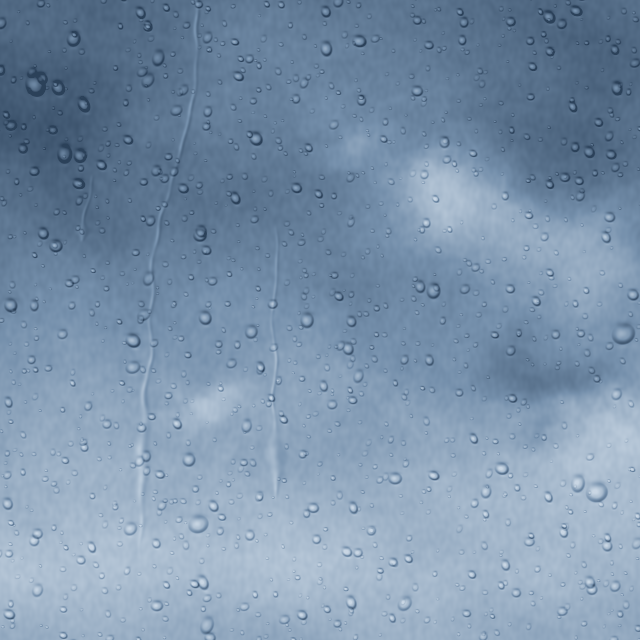
A Shadertoy shader for this texture:

```glsl
// Raindrops and thin water trails on a window in front of a cloudy blue sky.

const vec3 STORM_BLUE = vec3(0.235, 0.325, 0.425);
const vec3 SKY_BLUE = vec3(0.460, 0.565, 0.675);
const vec3 CLOUD_WHITE = vec3(0.745, 0.805, 0.865);

vec2 hash2(vec2 p) {
    vec3 q = fract(p.xyx * vec3(0.1031, 0.1030, 0.0973));
    q += dot(q, q.yzx + 33.33);
    return fract((q.xx + q.yz) * q.zy);
}

float cornerSlope(vec2 cell, vec2 offset) {
    float angle = 6.2832 * hash2(cell + 71.0).x;
    return dot(vec2(cos(angle), sin(angle)), offset);
}

float gradientNoise(vec2 p) {
    vec2 i = floor(p), f = fract(p);
    vec2 u = f * f * f * (f * (f * 6.0 - 15.0) + 10.0);
    vec2 e = vec2(1.0, 0.0);
    float low = mix(cornerSlope(i, f), cornerSlope(i + e, f - e), u.x);
    float high = mix(cornerSlope(i + e.yx, f - e.yx), cornerSlope(i + 1.0, f - 1.0), u.x);
    return mix(low, high, u.y);
}

float fbm(vec2 p) {
    float sum = 0.0, amplitude = 0.6;
    for (int k = 0; k < 5; k++) {
        sum += amplitude * gradientNoise(p);
        p = mat2(1.6, 1.2, -1.2, 1.6) * p + 9.7;
        amplitude *= 0.5;
    }
    return sum;
}

float blob(vec2 p, vec2 center, vec2 size) {
    vec2 q = (p - center) / size;
    return exp(-dot(q, q));
}

// Brightness of the blurred sky: gradient, cloud openings and dark banks
float skyTone(vec2 p) {
    vec2 w = p + 0.12 * vec2(fbm(p * 6.0), fbm(p * 6.0 + 31.0));
    float tone = mix(0.86, 0.28, smoothstep(0.06, 0.80, w.y));
    tone += 0.50 * blob(w, vec2(0.72, 0.68), vec2(0.11, 0.07));
    tone += 0.32 * blob(w, vec2(0.88, 0.61), vec2(0.14, 0.08));
    tone += 0.26 * blob(w, vec2(0.56, 0.79), vec2(0.06, 0.04));
    tone += 0.10 * blob(w, vec2(0.50, 0.88), vec2(0.20, 0.14));
    tone += 0.26 * blob(w, vec2(0.33, 0.37), vec2(0.08, 0.03));
    tone += 0.26 * blob(w, vec2(0.96, 0.32), vec2(0.12, 0.06));
    tone -= 0.32 * blob(w, vec2(0.83, 0.40), vec2(0.14, 0.06));
    tone -= 0.20 * blob(w, vec2(0.03, 0.83), vec2(0.20, 0.20));
    tone -= 0.12 * blob(w, vec2(1.00, 0.88), vec2(0.22, 0.14));
    tone -= 0.14 * smoothstep(0.14, 0.0, p.y);
    return tone + 0.20 * fbm(p * vec2(4.0, 5.5) + 4.0);
}

// Lens shading of one drop: dark rim below, dark cap above, light inside
float dropLight(vec2 p, float radius) {
    vec2 q = p / radius;
    float d = length(q);
    float soft = clamp(0.0017 / radius, 0.1, 0.5);
    float body = 1.0 - smoothstep(1.0 - soft, 1.0 + soft, d);
    float facing = dot(q / max(d, 0.001), normalize(vec2(0.45, -0.9)));
    float rim = body * smoothstep(0.45, 0.9, d) * (0.5 + 0.5 * facing);
    float glint = blob(q, vec2(-0.15, 0.05), vec2(0.5, 0.45));
    float cap = blob(q, vec2(0.05, 0.85), vec2(0.7, 0.3));
    float gleam = blob(q, vec2(0.1, -1.2), vec2(0.6, 0.22));
    return 0.36 * glint + 0.10 * gleam - 0.72 * rim - 0.36 * cap;
}

// Scattered drops: one candidate in every grid cell
float dropLayer(vec2 p, float cells, float share, vec2 radii, float seed) {
    vec2 home = floor(p * cells);
    float light = 0.0;
    for (int j = -1; j <= 1; j++)
    for (int i = -1; i <= 1; i++) {
        vec2 id = home + vec2(i, j);
        vec2 spot = hash2(id + seed), kind = hash2(id + seed + 57.0);
        vec2 shape = hash2(id + seed + 113.0);
        vec2 q = p - (id + spot) / cells;
        q.x += (shape.x - 0.5) * 0.5 * q.y;
        q.y *= mix(0.75, 1.25, shape.y);
        float radius = mix(radii.x, radii.y, kind.y * kind.y);
        light += step(kind.x, share) * mix(0.45, 1.0, shape.x) * dropLight(q, radius);
    }
    return light;
}

// Water trail with one lit and one shaded side, swelling near its lower end
float trailLight(vec2 p, float pathX, float bottom, float top, float thin, float swell) {
    float wobble = 0.010 * gradientNoise(vec2(pathX * 3.0, p.y * 17.0));
    float height = (p.y - bottom) / (top - bottom);
    float width = thin + swell * blob(vec2(height), vec2(0.17), vec2(0.10));
    float s = (p.x - pathX - wobble) / width;
    float ends = smoothstep(0.0, 0.06, height) * smoothstep(1.0, 0.85, height);
    float broken = 0.7 + 0.9 * gradientNoise(vec2(pathX, p.y * 32.0));
    return ends * broken * (0.06 * exp(-s * s) - 0.42 * s * exp(-s * s * 1.2));
}

void mainImage(out vec4 fragColor, in vec2 fragCoord) {
    vec2 p = fragCoord / iResolution.y;
    float tone = skyTone(p);

    // Fine wet film, then drops from tiny to large
    tone += 0.06 * gradientNoise(p * vec2(120.0, 75.0));
    tone += 0.05 * gradientNoise(p * vec2(60.0, 48.0) + 19.0);
    tone += 0.55 * dropLayer(p, 44.0, 0.45, vec2(0.0025, 0.0055), 11.0);
    tone += 0.95 * dropLayer(p, 26.0, 0.42, vec2(0.004, 0.009), 203.0);
    tone += 1.05 * dropLayer(p, 16.0, 0.42, vec2(0.0065, 0.011), 409.0);
    tone += 1.10 * dropLayer(p, 7.0, 0.20, vec2(0.011, 0.019), 631.0);

    // Long, medium and short trails
    float longPath = 0.220 + 0.018 * smoothstep(0.1, 0.6, p.y) + 0.070 * smoothstep(0.55, 0.92, p.y);
    tone += trailLight(p, longPath, 0.12, 1.15, 0.0035, 0.005);
    tone += 0.8 * trailLight(p, 0.430, 0.21, 0.66, 0.003, 0.009);
    tone += 0.8 * trailLight(p, 0.132 + 0.1 * (p.y - 0.64), 0.62, 0.73, 0.003, 0.006);

    // Two-part colour ramp from storm blue to cloud white
    vec3 color = mix(STORM_BLUE, SKY_BLUE, clamp(tone * 2.0, -0.3, 1.0));
    color = mix(color, CLOUD_WHITE, clamp(tone * 2.0 - 1.0, 0.0, 1.15));
    fragColor = vec4(color, 1.0);
}
```
